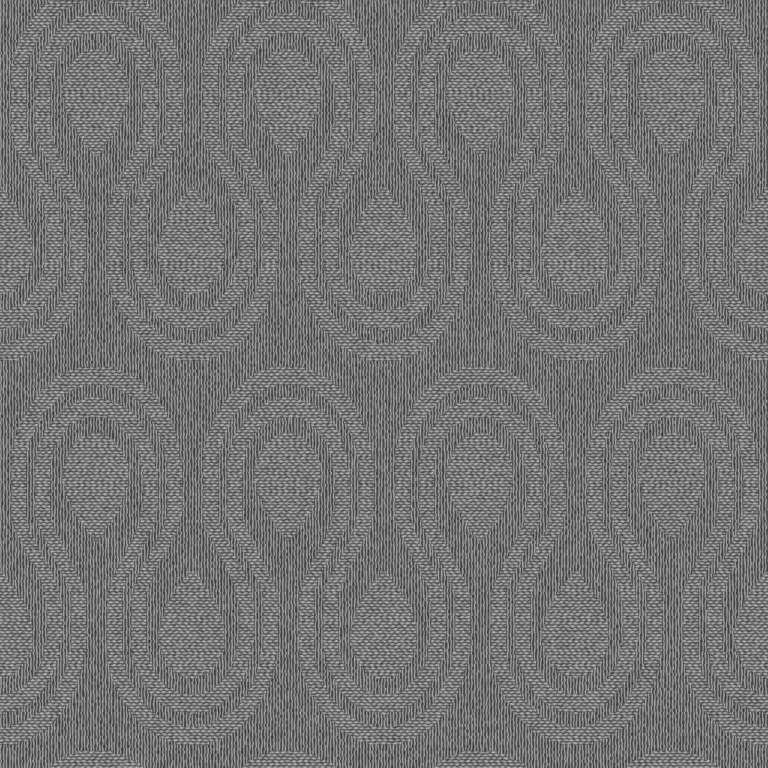
A Shadertoy shader for this pattern:

```glsl
const float PI = 3.14159265;

float hash(vec2 p) {
    vec3 q = fract(vec3(p.xyx) * 0.1031);
    q += dot(q, q.yzx + 33.33);
    return fract((q.x + q.y) * q.z);
}

// 1 inside the drops and their two surrounding bands, 0 on the ribbed ground
float ogeeMask(vec2 uv) {
    vec2 p = uv * 768.0;
    float across = abs(mod(p.x, 192.0) - 96.0);
    float down = mod(293.0 - p.y + 111.5, 384.0) - 111.5;

    // The lower half of each repeat is the upper half turned around
    if (down > 80.5) {
        across = 96.0 - across;
        down = 161.0 - down;
    }

    // Rounded cap above, sides drawn inward below
    float level = down < 0.0
        ? length(vec2(across, down / 1.27))
        : across + 36.0 * smoothstep(32.0, 129.0, down);
    float taper = 24.0 * smoothstep(0.0, 80.0, down);
    float drop = 1.0 - step(33.0, level + taper);
    float bands = 1.0 - step(7.5, abs(abs(level - 66.0) - 12.5));
    return max(drop, bands);
}

// Upright cords, slightly displaced at each weft row, from -1 to 1
float ribs(vec2 thread, vec2 id) {
    float sway = 0.32 * (hash(id + 3.0) - 0.5);
    float cord = cos(2.0 * PI * (thread.x - 0.5 + sway));
    return 2.0 * smoothstep(-0.8, 0.8, cord) - 1.0;
}

// Short level floats, staggered like bricks, from -1 to 1
float floats(vec2 thread, vec2 id) {
    float sway = 0.24 * (hash(id + 11.0) - 0.5);
    float row = cos(2.0 * PI * (thread.y - 0.5 + sway));
    float stagger = mod(id.y, 2.0) + 0.6 * (hash(id.yy + 7.0) - 0.5);
    float dash = cos(PI * (thread.x + stagger));
    return 2.0 * smoothstep(-0.9, 0.9, 0.75 * row + 0.65 * dash) - 1.0;
}

float cloth(vec2 uv) {
    vec2 thread = fract(uv) * 256.0 + 0.25;
    vec2 id = mod(floor(thread), 256.0);

    // Stepped outlines follow whole threads
    float mask = ogeeMask((id + 0.25) / 256.0);
    float light = mix(ribs(thread, id), floats(thread, id), mask);

    // Uneven yarn
    float yarn = 0.1 * (hash(id + 19.0) - 0.5);
    return 0.437 + 0.04 * mask + 0.16 * light + yarn;
}

void mainImage(out vec4 fragColor, in vec2 fragCoord) {
    // Average over the pixel area to smooth every edge
    float grey = 0.0;
    for (int i = 0; i < 16; i++) {
        vec2 offset = (vec2(i % 4, i / 4) + 0.5) / 4.0 - 0.5;
        grey += cloth((fragCoord + offset) / iResolution.xy) / 16.0;
    }
    fragColor = vec4(vec3(grey), 1.0);
}
```
